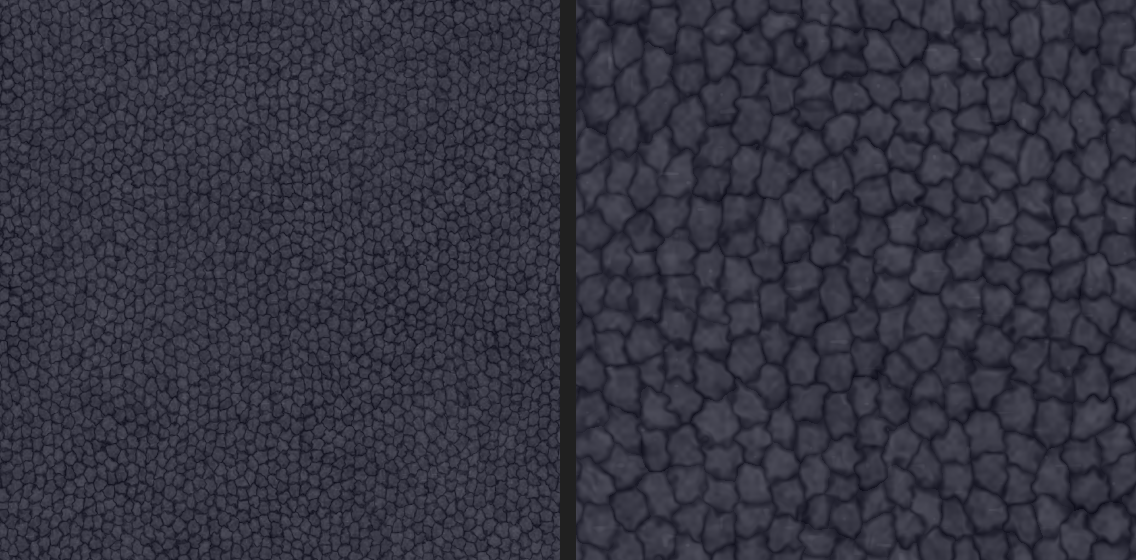
Left, the full canvas; right, a detail of the centre.
Write a Shadertoy shader that draws this texture.

```glsl
// Nubby dark slate upholstery: staggered columns of small woolly knots.
// Jittered cellular noise gives the knots and the creases between them;
// stretched value noise adds fibres, fuzz and broad worn patches.

vec2 hash2(vec2 p) {
    vec3 h = fract(p.xyx * vec3(0.1031, 0.1030, 0.0973));
    h += dot(h, h.yzx + 33.33);
    return fract((h.xx + h.yz) * h.zy);
}

float valueNoise(vec2 p) {
    vec2 cell = floor(p), f = fract(p);
    f = f * f * (3.0 - 2.0 * f);
    float low = mix(hash2(cell).x, hash2(cell + vec2(1, 0)).x, f.x);
    float high = mix(hash2(cell + vec2(0, 1)).x, hash2(cell + vec2(1, 1)).x, f.x);
    return mix(low, high, f.y);
}

// Finds the nearest knot: its id and the offset from its centre.
// Returns the distances to the nearest and second nearest centres.
vec2 findKnot(vec2 p, out vec2 knotId, out vec2 knotOffset) {
    vec2 nearest = vec2(8.0);
    for (int i = -1; i <= 1; i++) {
        float column = floor(p.x) + float(i);
        float stagger = 0.5 * mod(column, 2.0);
        for (int j = -1; j <= 1; j++) {
            vec2 id = vec2(column, floor(p.y - stagger) + float(j));
            vec2 jitter = (hash2(id + 71.0) - 0.5) * vec2(0.5, 0.65);
            vec2 offset = p - id - vec2(0.5, 0.5 + stagger) - jitter;
            float d = length(offset);
            if (d < nearest.x) {
                nearest = vec2(d, nearest.x);
                knotId = id;
                knotOffset = offset;
            } else {
                nearest.y = min(nearest.y, d);
            }
        }
    }
    return nearest;
}

void mainImage(out vec4 fragColor, in vec2 fragCoord) {
    vec2 uv = fragCoord / iResolution.y;

    // Gentle weave drift plus ragged, hairy knot outlines
    vec2 p = uv * vec2(54.0, 44.0) + 100.0;
    p += 0.25 * sin(uv.yx * vec2(19.0, 23.0) + 2.0 * sin(uv * 11.0));
    p += 0.28 * (vec2(valueNoise(uv * 170.0), valueNoise(uv * 170.0 + 400.0)) - 0.5);

    vec2 id, offset;
    vec2 nearest = findKnot(p, id, offset);
    vec2 random = hash2(id + 13.0);

    // Soft creases, shallower where the pile is worn
    float wear = valueNoise(uv * vec2(9.0, 7.0) + 30.0);
    float body = smoothstep(-0.03, 0.36, nearest.y - nearest.x);
    float tone = 0.205 + mix(0.12, 0.085, wear) * (body - 0.66);

    // Rounded knots lit from above, each with its own shade
    tone += 0.06 * (0.15 - nearest.x * nearest.x) + 0.018 * offset.y;
    tone += 0.035 * (random.x - 0.5);

    // Fibres turned a different way on every knot
    float angle = 6.2832 * random.y;
    mat2 turn = mat2(cos(angle), sin(angle), -sin(angle), cos(angle));
    float fibre = valueNoise(turn * offset * vec2(6.0, 2.0) + random * 90.0 + 20.0);
    tone += 0.045 * (fibre - 0.5);

    // Fine fuzz, stray light lint and broad tonal patches
    tone += 0.055 * (valueNoise(uv * 290.0 + 7.0) - 0.5);
    tone += 0.03 * (valueNoise(uv * 110.0 + 50.0) - 0.5);
    tone += 0.05 * smoothstep(0.9, 1.0, valueNoise(uv * vec2(150.0, 190.0) + 90.0));
    tone += 0.022 * (valueNoise(uv * 5.0 + 3.0) - 0.5);

    vec3 slate = vec3(tone, tone, tone + 0.05);
    fragColor = vec4(clamp(slate, 0.0, 1.0), 1.0);
}
```
